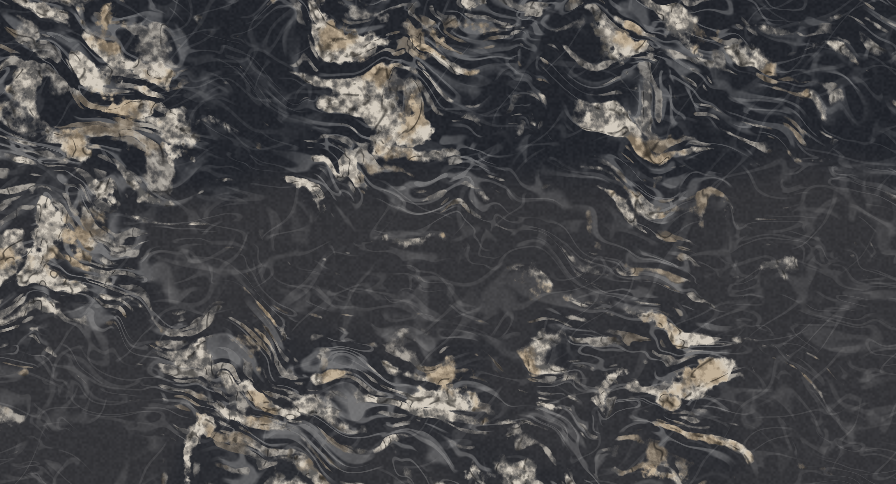
Give the GLSL for this texture, as a WebGL 1 fragment shader.

```glsl
precision highp float;
// Polished black granite with folded cream veins, ochre stains and fine grey hairlines.

uniform vec2 u_resolution;

// Colours
const vec3 STONE_GREY = vec3(0.208, 0.209, 0.222);
const vec3 STONE_BLACK = vec3(0.140, 0.150, 0.174);
const vec3 VEIN_GREY = vec3(0.36, 0.355, 0.35);
const vec3 VEIN_CREAM = vec3(0.62, 0.595, 0.56);
const vec3 VEIN_WHITE = vec3(0.82, 0.79, 0.74);
const vec3 OCHRE = vec3(0.64, 0.52, 0.36);

// Sizes are in canvas heights, frequencies are per canvas height
const float CLUSTER_FREQ = 3.3;
const float FOLD_FREQ = 8.0;
const float FOLD_SIZE = 0.105;
const float CRINKLE_FREQ = 25.0;
const float CRINKLE_SIZE = 0.024;
const vec2 LUMP_FREQ = vec2(9.0, 17.0);
const vec2 FLAKE_FREQ = vec2(10.0, 36.0);
const vec2 HAIR_FREQ = vec2(11.0, 34.0);
const float GRAIN_FREQ = 210.0;
const float GRAIN_STRENGTH = 0.042;
const float HAIR_STRENGTH = 0.19;
const float TILT = 0.35;

float hash(vec2 p) {
  return fract(sin(dot(p, vec2(127.1, 311.7))) * 43758.545);
}

float noise(vec2 p) {
  vec2 i = floor(p);
  vec2 f = fract(p);
  f = f * f * (3.0 - 2.0 * f);
  float low = mix(hash(i), hash(i + vec2(1.0, 0.0)), f.x);
  float high = mix(hash(i + vec2(0.0, 1.0)), hash(i + 1.0), f.x);
  return mix(low, high, f.y);
}

mat2 rotation(float a) {
  return mat2(cos(a), sin(a), -sin(a), cos(a));
}

float fbm(vec2 p) {
  float sum = 0.0;
  float weight = 0.533;
  for (int i = 0; i < 4; i++) {
    sum += weight * noise(p);
    p = rotation(0.6) * p * 2.03 + 17.3;
    weight *= 0.5;
  }
  return sum;
}

vec2 warp(vec2 p) {
  return vec2(noise(p + 3.7), noise(p + 41.2)) - 0.5;
}

// Short thin strokes along the middle contour of a noise field
float hairlines(vec2 p, float width) {
  float line = 1.0 - smoothstep(0.3 * width, width, abs(noise(p) - 0.5));
  return line * smoothstep(0.52, 0.66, noise(p * 0.8 + 63.0));
}

void main() {
  vec2 p = gl_FragCoord.xy / u_resolution.y;
  vec2 uv = gl_FragCoord.xy / u_resolution;

  // Vein clusters: crowded at the upper left, sparse at the lower right
  float bias = 0.20 * (0.5 - uv.x) + 0.14 * (uv.y - 0.5);
  float cluster = smoothstep(0.36, 0.68, fbm(p * CLUSTER_FREQ + 8.4) + bias);

  // Folded rock layers
  vec2 q = p + FOLD_SIZE * warp(p * FOLD_FREQ);
  q += CRINKLE_SIZE * warp(q * CRINKLE_FREQ);
  q = rotation(TILT) * q;

  // A few broad lumps
  float rough = fbm(p * 60.0);
  float lumpField = 0.76 * noise(q * LUMP_FREQ + 25.0) + 0.24 * rough;
  float lumpEdge = mix(0.95, 0.67, cluster);
  float lump = smoothstep(lumpEdge - 0.012, lumpEdge + 0.05, lumpField);

  // Narrow flakes in three sizes, the finer ones greyer
  float vein = lump;
  vec2 flakeFreq = FLAKE_FREQ;
  float opacity = 1.0;
  for (int i = 0; i < 3; i++) {
    float field = 0.8 * noise(q * flakeFreq + 9.0 * float(i)) + 0.2 * rough;
    float edge = mix(0.87, 0.66, cluster);
    vein = max(vein, opacity * smoothstep(edge - 0.01, edge + 0.075, field));
    flakeFreq *= 1.55;
    opacity *= 0.72;
  }

  // Dark stone, blackest along the top and around the veins
  float shade = smoothstep(0.54, 0.68, uv.y + 0.2 * (fbm(p * 3.0 + 30.0) - 0.5));
  shade = max(shade, 0.55 * cluster * cluster);
  vec3 color = mix(STONE_GREY, STONE_BLACK, shade);
  color += GRAIN_STRENGTH * (noise(p * GRAIN_FREQ) - 0.5);

  // Grey hairlines, following the folds and crossing the open stone
  float hair = 0.0;
  vec2 open = p + 0.05 * warp(p * 11.0);
  for (int i = 0; i < 3; i++) {
    float k = float(i);
    hair += (0.30 + 0.75 * cluster) * hairlines(q * HAIR_FREQ * (1.0 + 0.3 * k) + 11.0 * k, 0.10);
    hair += 0.32 * hairlines(rotation(-0.9 + 0.6 * k) * open * HAIR_FREQ + 37.0 * k, 0.08);
  }
  color += HAIR_STRENGTH * min(hair, 1.4) * vec3(1.0, 0.98, 0.93);

  // Mottled crystal inside the veins with dark cracks and rusty stains
  float mottle = fbm(p * 75.0 + 5.0);
  vec3 crystal = mix(VEIN_GREY, VEIN_CREAM, smoothstep(0.28, 0.54, mottle + 0.10 * lump));
  crystal = mix(crystal, VEIN_WHITE, smoothstep(0.48, 0.68, mottle + 0.06 * lump));
  float stain = smoothstep(0.58, 0.80, noise(p * 13.0 + 70.0) + 0.4 * (rough - 0.5));
  crystal = mix(crystal, OCHRE, 0.4 * stain);
  float crack = 1.0 - smoothstep(0.0, 0.12, abs(noise(q * 48.0 + 80.0) - 0.5));
  crystal *= 1.0 - 0.5 * crack * smoothstep(0.42, 0.60, rough);
  color = mix(color, crystal, vein);

  gl_FragColor = vec4(color, 1.0);
}
```
